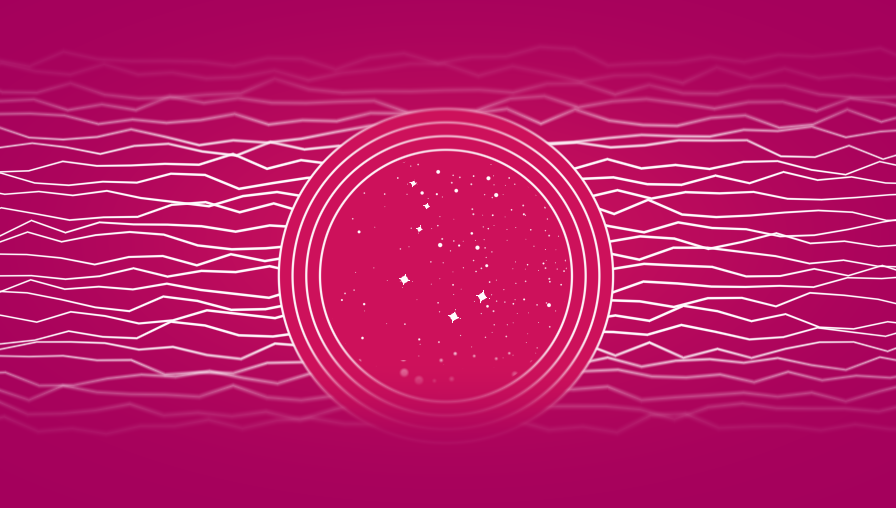
A WebGL 2 fragment shader for this background:

```glsl
#version 300 es
precision highp float;
// Magenta backdrop: jagged white strands run across a soft glow, behind a disc
// with four thin rings and a field of stars. Strands are hashed polylines, stars
// are jittered cells, and everything blurs away from a horizontal band of focus.
uniform vec2 u_resolution;
out vec4 fragColor;

// Lengths are in canvas heights, measured from the canvas centre.
const vec3 DEEP = vec3(0.640, 0.000, 0.362);
const vec3 GLOW = vec3(0.790, 0.068, 0.360);
const vec3 DISC = vec3(0.805, 0.068, 0.355);
const vec3 WHITE = vec3(1.0, 0.98, 0.99);
const vec2 DISC_CENTRE = vec2(-0.004, -0.043);
const float DISC_RADIUS = 0.329;
const float RING_GAP = 0.027;
const int RING_COUNT = 4;
const float RING_HALF_WIDTH = 0.0022;
const int STRAND_COUNT = 25;
const float STRAND_TOP = 0.385;
const float STRAND_GAP = 0.030;
const float STRAND_STEP = 0.067;
const float STRAND_JITTER = 0.034;
const float FOCUS_Y = 0.01;
const float BLUR_WIDTH = 0.014;
const float STAR_FIELD_RADIUS = 0.238;
const float SPARKLE_SIZE = 0.017;

float hash(vec2 p) {
    vec3 q = fract(vec3(p.xyx) * 0.1031);
    q += dot(q, q.yzx + 33.33);
    return fract((q.x + q.y) * q.z);
}

// Soft coverage of a shape, given the signed distance to its edge.
float cover(float dist, float softness) {
    return 1.0 - smoothstep(-0.5 * softness, 0.5 * softness, dist);
}

// Height of one vertex of a strand: a slow wave plus a random step.
float strandVertex(float column, float id) {
    float wave = 0.007 * sin(column * 0.55 + id * 1.7);
    return wave + STRAND_JITTER * (hash(vec2(column + 60.0, id + 7.0)) - 0.5);
}

float strands(vec2 p, float blur, float pixel) {
    float clear = 1.0;
    float halfWidth = mix(0.0025, 0.0015, smoothstep(0.4, 0.88, abs(p.x)));
    for (int i = 0; i < STRAND_COUNT; i++) {
        float id = float(i);
        float u = p.x / STRAND_STEP + 0.4 * hash(vec2(id, 3.0));
        float column = floor(u);
        float a = strandVertex(column, id);
        float b = strandVertex(column + 1.0, id);
        float y = STRAND_TOP - id * STRAND_GAP + mix(a, b, u - column);
        float slope = (b - a) / STRAND_STEP;
        float dist = abs(p.y - y) * inversesqrt(1.0 + slope * slope);
        clear *= 1.0 - cover(dist - halfWidth, pixel + BLUR_WIDTH * blur) * mix(1.0, 0.1, blur);
    }
    return 1.0 - clear;
}

float rings(float radius, float blur, float pixel) {
    float light = 0.0;
    for (int i = 0; i < RING_COUNT; i++) {
        float dist = abs(radius - DISC_RADIUS + float(i) * RING_GAP) - RING_HALF_WIDTH;
        light = max(light, cover(dist, pixel + 0.008 * blur));
    }
    return light * mix(0.96, 0.05, blur);
}

// One jittered dot per occupied cell, denser towards the right.
float dots(vec2 p, float cell, float maxRadius, float seed, float blur, float pixel) {
    vec2 id = floor(p / cell);
    vec2 jitter = vec2(hash(id + seed), hash(id + seed + 19.0)) - 0.5;
    vec2 centre = (id + 0.5 + 0.56 * jitter) * cell;
    float chance = 0.14 + 0.42 * smoothstep(-0.14, 0.16, centre.x + 0.25 * centre.y) + 0.3 * blur;
    float present = step(hash(id + seed + 41.0), chance);
    float size = maxRadius * mix(0.3, 1.0, pow(hash(id + seed + 67.0), 2.0));
    return present * cover(length(p - centre) - size * (1.0 + blur), pixel + 0.005 * blur);
}

// Four-pointed star with a round core.
float sparkle(vec2 p, float size, float pixel) {
    vec2 q = abs(mat2(0.97, 0.24, -0.24, 0.97) * p) / size;
    float points = pow(sqrt(q.x) + sqrt(q.y), 2.0) - 1.0;
    return max(cover(points * size, pixel), cover(length(p) - 0.4 * size, pixel));
}

float starField(vec2 p, float pixel) {
    float blur = 1.0 - smoothstep(-0.20, -0.11, p.y);
    float light = dots(p, 0.036, 0.0042, 11.0, blur, pixel);
    light = max(light, 0.8 * dots(p, 0.021, 0.0018, 83.0, 0.0, pixel) * (1.0 - blur));
    light *= mix(1.0, 0.4, blur) * smoothstep(-0.235, -0.17, p.y);
    // Three large sparkles fan around the lower middle, small ones climb above.
    for (int i = 0; i < 3; i++) {
        float k = float(i);
        float angle = 3.23 + 1.67 * k - 0.405 * k * (k - 1.0);
        vec2 fan = 0.082 * vec2(cos(angle), sin(angle));
        vec2 climb = vec2(-0.052 + 0.016 * sin(k * 2.0), 0.092 + 0.045 * k);
        light = max(light, sparkle(p - fan, SPARKLE_SIZE, pixel));
        light = max(light, sparkle(p - climb, 0.6 * SPARKLE_SIZE, pixel));
    }
    return light * cover(length(p) - STAR_FIELD_RADIUS, pixel);
}

void main() {
    float pixel = 1.5 / u_resolution.y;
    vec2 p = (gl_FragCoord.xy - 0.5 * u_resolution) / u_resolution.y;
    vec2 local = p - DISC_CENTRE;
    float radius = length(local);
    float blur = smoothstep(0.15, 0.36, abs(p.y - FOCUS_Y));

    // Glow and strands.
    float glow = exp(-2.2 * p.x * p.x - 9.0 * pow(p.y - 0.03, 2.0));
    vec3 backdrop = mix(DEEP, GLOW, glow);
    vec3 color = mix(backdrop, WHITE, strands(p, blur, pixel));

    // The disc hides the strands and melts into the glow at its foot.
    vec3 fill = mix(backdrop, DISC, smoothstep(-0.38, -0.20, p.y));
    color = mix(color, fill, cover(radius - DISC_RADIUS, pixel + 0.02 * blur));
    color = mix(color, WHITE, rings(radius, blur, pixel));
    color = mix(color, WHITE, starField(local, pixel));
    fragColor = vec4(color, 1.0);
}
```
